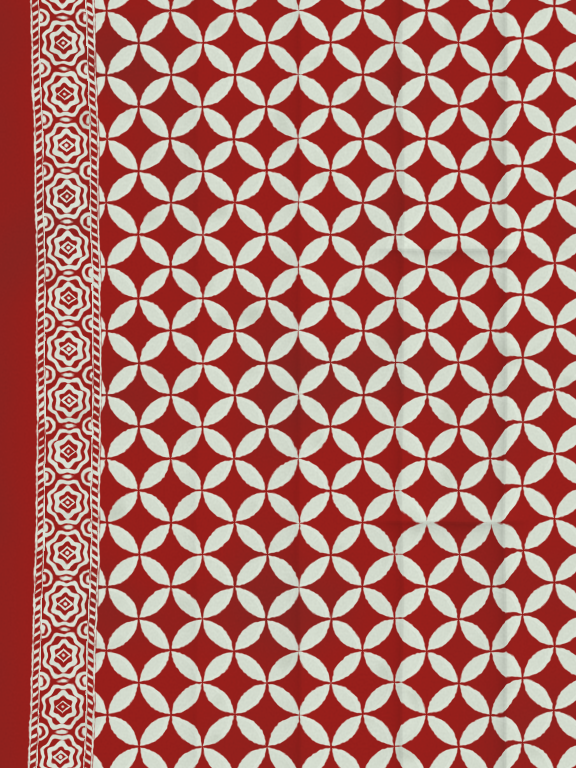
Give the GLSL for this pattern, as a Shadertoy shader.

```glsl
// Red block-printed cloth: a lattice of white petals beside a medallion border.

vec2 hashGradient(vec2 cell) {
    vec2 h = vec2(dot(cell, vec2(127.1, 311.7)), dot(cell, vec2(269.5, 183.3)));
    return 2.0 * fract(sin(h) * 43758.55) - 1.0;
}

float gradientNoise(vec2 p) {
    vec2 i = floor(p), f = fract(p), u = f * f * (3.0 - 2.0 * f);
    vec2 e = vec2(0.0, 1.0);
    float bottom = mix(dot(hashGradient(i), f), dot(hashGradient(i + e.yx), f - e.yx), u.x);
    float top = mix(dot(hashGradient(i + e), f - e), dot(hashGradient(i + 1.0), f - 1.0), u.x);
    return mix(bottom, top, u.y);
}

// Four circular arcs meet at each corner of a unit square grid; negative inside a petal.
float petalDistance(vec2 q) {
    vec2 g = abs(fract(q) - 0.5);
    g = vec2(max(g.x, g.y), min(g.x, g.y));
    return length(vec2(1.0 - g.x, g.y)) - sqrt(0.5);
}

// One medallion with corner curls, in a cell of height 1 centred on the origin.
float medallionDistance(vec2 m) {
    float angle = atan(m.y, m.x);
    float r = length(m / vec2(0.92, 1.0));
    float d = abs(r * (1.0 + 0.07 * cos(8.0 * angle)) - 0.405) - 0.042;
    d = min(d, abs(r * (1.0 + 0.11 * cos(6.0 * angle)) - 0.245) - 0.052);
    d = min(d, abs(abs(m.x) * 0.8 + abs(m.y) - 0.11) - 0.022);
    d = min(d, length(m) - 0.032);
    vec2 corner = abs(m) - vec2(0.44, 0.5);
    d = min(d, abs(length(corner) - 0.15) - 0.032);
    d = min(d, length(corner * vec2(1.0, 0.6)) - 0.05);
    return min(d, length(vec2(m.x * 0.4, abs(m.y) - 0.5)) - 0.04);
}

// Two rails joined by slanted strokes.
float ladderDistance(vec2 b) {
    float x = abs(b.x) - 0.54;
    float rails = abs(abs(x) - 0.075) - 0.018;
    float strokes = (abs(fract(b.y * 6.0 + x * 4.0) - 0.5) - 0.2) / 7.2;
    return min(rails, max(strokes, abs(x) - 0.06));
}

void mainImage(out vec4 fragColor, in vec2 fragCoord) {
    vec2 p = fragCoord / iResolution.y;
    float soft = 1.0 / iResolution.y;

    // Creases: four down the cloth, two short ones across its right side
    float crease = 0.0, shade = 0.0;
    for (int i = 0; i < 4; i++) {
        float k = float(i);
        float dx = p.x - 0.256 - 0.134 * k - 0.006 * gradientNoise(vec2(k * 7.3, p.y * 5.0));
        float strength = 0.35 + 0.2 * k;
        crease = max(crease, strength * exp(-abs(dx) * 150.0));
        shade += strength * sign(dx) * exp(-abs(dx) * 70.0) * smoothstep(0.0, 0.003, abs(dx));
    }
    for (int i = 0; i < 2; i++) {
        float dy = p.y - 0.674 + 0.354 * float(i) - 0.008 * gradientNoise(vec2(p.x * 9.0, float(i)));
        float reach = smoothstep(0.47, 0.53, p.x) * smoothstep(0.7, 0.65, p.x);
        crease = max(crease, reach * exp(-abs(dy) * 140.0));
        shade += reach * sign(dy) * exp(-abs(dy) * 80.0) * smoothstep(0.0, 0.003, abs(dy));
    }

    // Hand-printed drift of the blocks
    vec2 warped = p + 0.0025 * vec2(gradientNoise(p * 9.0), gradientNoise(p * 9.0 + 31.0));
    warped += 0.0012 * vec2(gradientNoise(p * 65.0), gradientNoise(p * 65.0 + 17.0));
    float fray = gradientNoise(p * 210.0);

    // Petal lattice, turned by 45 degrees
    vec2 fromNode = warped - vec2(0.389, 0.486);
    fromNode.y -= 0.006 * smoothstep(0.65, 0.67, p.x);
    vec2 q = vec2(fromNode.x + fromNode.y, fromNode.y - fromNode.x) * 12.0;
    float petal = petalDistance(q) + 0.024 + 0.022 * fray - 0.045 * crease;
    float petalInk = smoothstep(soft, -soft, petal * 0.0589);

    // Border band, bowed along its length
    float axis = 0.078 + 0.0104 * sin(3.1416 * p.y) + 0.0026 * p.y;
    vec2 b = vec2(warped.x - axis, warped.y) / 0.0664 + vec2(0.0, 0.29);
    vec2 m = vec2(b.x, fract(b.y) - 0.5);
    float border = abs(b.x) < 0.45 ? medallionDistance(m) : ladderDistance(b);
    border += 0.02 * fray + 0.025 * gradientNoise(p * 45.0);
    float borderInk = smoothstep(soft, -soft, border * 0.0664);
    float ink = mix(borderInk, petalInk, smoothstep(-soft, soft, (b.x - 0.64) * 0.0664));

    // Dyed ground, bare petals with a greyer second impression
    float cloudy = gradientNoise(p * 7.0);
    float weave = gradientNoise(p * vec2(330.0, 300.0));
    vec3 red = mix(vec3(0.59, 0.12, 0.105), vec3(0.49, 0.15, 0.135),
                   smoothstep(-0.15, 0.6, cloudy) * 0.7 + 0.3 * smoothstep(0.06, 0.0, p.x));
    float impression = smoothstep(-0.05, -0.08, petalDistance(q + vec2(0.05, -0.04)));
    vec3 white = mix(vec3(0.85, 0.88, 0.83), vec3(0.72, 0.75, 0.69),
                     0.16 * impression + 0.5 * smoothstep(0.15, 0.6, gradientNoise(p * 23.0)));
    vec3 color = mix(red, white, ink);

    // Stray resist specks, fold shading and weave
    float speck = smoothstep(0.64, 0.75, gradientNoise(p * 95.0 + 50.0));
    color = mix(color, vec3(0.82, 0.68, 0.64), 0.6 * speck * (1.0 - ink));
    color *= 1.0 + 0.07 * shade - 0.09 * crease + 0.035 * weave;
    fragColor = vec4(color, 1.0);
}
```
